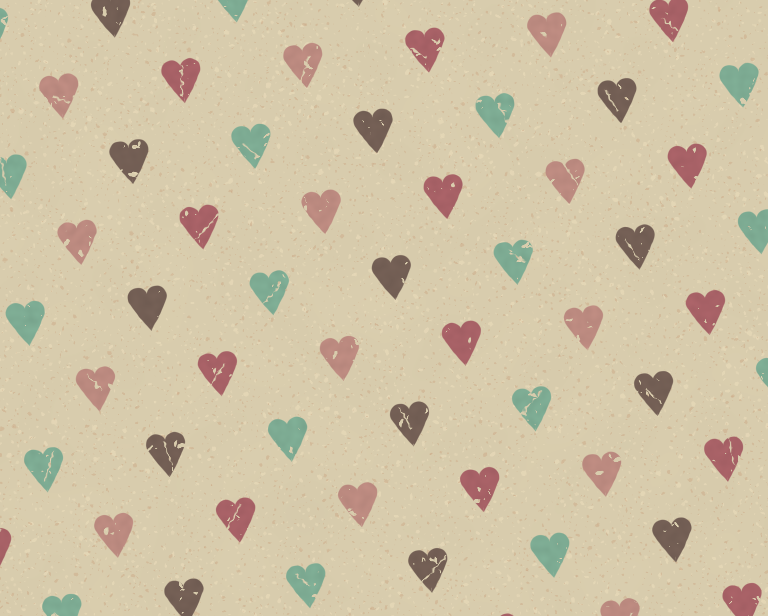
Write a Shadertoy shader that draws this pattern.

```glsl
const float TILT = 0.1244;                  // lattice and hearts lean together
const vec2 PITCH = vec2(0.1996, 0.1198);    // column and row spacing, canvas heights
const vec2 ORIGIN = vec2(0.0977, 0.8436);   // centre of heart (0, 0)
const float HEART_SIZE = 0.0318;            // half width of a heart

const vec3 PAPER = vec3(0.847, 0.800, 0.678);
const vec3 CREAM = vec3(0.905, 0.850, 0.720);
const vec3 TAN   = vec3(0.800, 0.665, 0.530);
const vec3 PINK  = vec3(0.735, 0.540, 0.500);
const vec3 RED   = vec3(0.655, 0.380, 0.400);
const vec3 TEAL  = vec3(0.490, 0.670, 0.575);
const vec3 BROWN = vec3(0.450, 0.370, 0.330);

vec2 rotate(vec2 p, float a) {
    float c = cos(a), s = sin(a);
    return vec2(c * p.x - s * p.y, s * p.x + c * p.y);
}

vec2 hash2(vec2 p) {
    vec3 q = fract(p.xyx * vec3(0.1031, 0.1030, 0.0973));
    q += dot(q, q.yzx + 33.33);
    return fract((q.xx + q.yz) * q.zy);
}

float cornerSlope(vec2 cell, vec2 corner, vec2 f) {
    return dot(hash2(cell + corner) * 2.0 - 1.0, f - corner);
}

float gradientNoise(vec2 p) {
    vec2 i = floor(p), f = fract(p);
    vec2 u = f * f * f * (f * (f * 6.0 - 15.0) + 10.0);
    vec2 e = vec2(0.0, 1.0);
    return mix(mix(cornerSlope(i, e.xx, f), cornerSlope(i, e.yx, f), u.x),
               mix(cornerSlope(i, e.xy, f), cornerSlope(i, e.yy, f), u.x), u.y);
}

float fill(float d, float edge) {
    return 1.0 - smoothstep(-edge, edge, d);
}

// Mirrored cone from the tip to a round lobe, with slightly bowed sides
float heartDistance(vec2 p, vec2 tip, vec2 lobe, float radius) {
    p.x = abs(p.x);
    float len = length(lobe - tip);
    vec2 axis = (lobe - tip) / len, q = p - tip;
    q = vec2(abs(q.x * axis.y - q.y * axis.x), dot(q, axis));
    float b = radius / len, a = sqrt(1.0 - b * b);
    float t = dot(q, vec2(b, a)) / (a * len);
    if (t < 0.0) return length(q);
    if (t > 1.0) return length(p - lobe) - radius;
    return dot(q, vec2(a, -b)) - 0.16 * t * (1.0 - t);
}

// One irregular fleck per unit cell, present in a share of the cells
float flecks(vec2 p, float seed, float share, float edge) {
    vec2 id = floor(p) + seed;
    vec2 place = hash2(id), form = hash2(id + 71.3);
    vec2 d = rotate(fract(p) - mix(vec2(0.3), vec2(0.7), place), 6.283 * form.x);
    d.y *= 1.0 + 1.3 * place.y;
    float radius = mix(0.08, 0.24, form.y * form.y);
    float blob = length(d) + 0.14 * gradientNoise(p * 5.0 + seed) - radius;
    return step(hash2(id + 19.7).x, share) * fill(blob, edge);
}

// Chips and an occasional scratch, different for every heart
float wear(vec2 p, vec2 id, float edge) {
    vec2 n = p * 4.0 + id * 9.0;
    vec2 rough = p + 0.16 * vec2(gradientNoise(n), gradientNoise(n + 40.0));
    float d = 1.0;
    for (int i = 0; i < 6; i++) {
        vec2 key = id * 7.0 + float(i) * 13.7;
        vec2 place = hash2(key), form = hash2(key + 5.3);
        vec2 q = rotate(rough - mix(vec2(-0.9), vec2(0.9), place), 6.283 * form.x);
        d = min(d, length(q * vec2(1.0, 2.2)) - 0.04 - 0.2 * form.y * form.y * form.y);
    }
    vec2 cut = hash2(id + 3.1), shift = hash2(id + 8.9) - 0.5;
    vec2 q = rotate(rough - 0.8 * shift, mix(0.4, 2.5, cut.x));
    float width = 0.035 + 0.09 * gradientNoise(q * 3.0 + id * 5.0);
    float scratch = max(abs(q.y) - width, abs(q.x) - mix(0.4, 1.0, cut.x));
    if (cut.y > 0.5) d = min(d, scratch);
    return fill(d, edge);
}

vec3 paper(vec2 uv, float px) {
    vec3 color = PAPER * (1.0 + 0.015 * gradientNoise(uv * 9.0));
    color = mix(color, CREAM, 0.75 * flecks(rotate(uv, 0.5) * 48.0, 3.0, 0.6, px * 48.0));
    color = mix(color, CREAM, 0.6 * flecks(rotate(uv, 1.1) * 75.0, 47.0, 0.5, px * 75.0));
    color = mix(color, TAN, 0.5 * flecks(rotate(uv, 0.8) * 62.0, 91.0, 0.4, px * 62.0));
    return mix(color, TAN, 0.5 * flecks(rotate(uv, 0.2) * 110.0, 133.0, 0.35, px * 110.0));
}

vec3 heartColor(float row, float col) {
    bool evenCol = mod(col, 2.0) < 0.5;
    if (mod(row, 2.0) < 0.5) return evenCol ? PINK : RED;
    return evenCol ? BROWN : TEAL;
}

void mainImage(out vec4 fragColor, in vec2 fragCoord) {
    float px = 0.75 / iResolution.y;
    vec2 uv = fragCoord / iResolution.y;

    // Tilted lattice, odd rows shifted by half a column
    vec2 grid = rotate(uv - ORIGIN, -TILT) / PITCH;
    float row = floor(grid.y + 0.5);
    float stagger = 0.5 * mod(row, 2.0);
    float col = floor(grid.x - stagger + 0.5);
    vec2 p = (grid - vec2(col + stagger, row)) * PITCH / HEART_SIZE;

    // Printed hearts with paper showing through the worn parts
    float edge = px / HEART_SIZE;
    float d = heartDistance(p, vec2(0.0, -1.13), vec2(0.48, 0.59), 0.52);
    d += 0.03 * gradientNoise(p * 3.0 + vec2(col, row) * 6.3);
    float ink = fill(d, edge) * (1.0 - wear(p, vec2(col, row), edge));
    vec3 inkColor = heartColor(row, col) * (1.0 + 0.06 * gradientNoise(uv * 70.0));
    fragColor = vec4(mix(paper(uv, px), inkColor, ink), 1.0);
}
```
